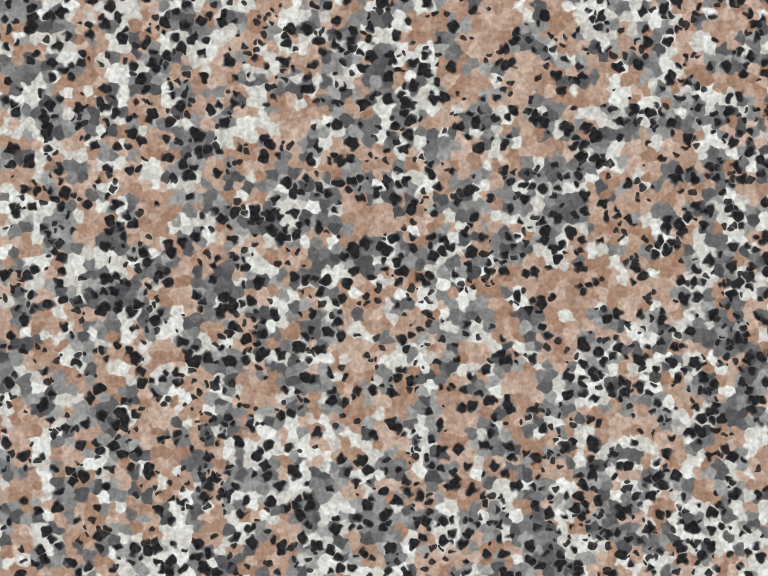
Write a Shadertoy shader that draws this texture.

```glsl
// Polished granite: pink feldspar, white quartz and grey grains under dark mica.
// Soft Voronoi cells take their mineral from gradient noise, so that grains cluster;
// a second jittered grid scatters the mica specks, and fine noise mottles the stone.

vec3 hash3(vec2 p) {
    vec3 q = fract(p.xyx * vec3(0.1031, 0.1030, 0.0973));
    q += dot(q, q.yxz + 33.33);
    return fract((q.xxy + q.yzz) * q.zyx);
}

float cornerSlope(vec2 cell, vec2 offset) {
    return dot(hash3(cell + 71.0).xy * 2.0 - 1.0, offset);
}

float gradientNoise(vec2 p) {
    vec2 i = floor(p), f = fract(p);
    vec2 u = f * f * f * (f * (f * 6.0 - 15.0) + 10.0);
    vec2 e = vec2(1.0, 0.0);
    return mix(mix(cornerSlope(i, f), cornerSlope(i + e, f - e), u.x),
               mix(cornerSlope(i + e.yx, f - e.yx), cornerSlope(i + 1.0, f - 1.0), u.x), u.y);
}

// Clustered fields, read at positions in canvas heights
float pinkField(vec2 p) {
    return gradientNoise(p * 17.0 + 5.0) + 0.45 * gradientNoise(p * 5.0 + 40.0);
}

float paleField(vec2 p) {
    return gradientNoise(p * 21.0 + 90.0) + 0.35 * gradientNoise(p * 6.0 + 130.0);
}

vec3 mineralColor(vec2 site, vec3 rnd) {
    if (pinkField(site) + 0.5 * (rnd.x - 0.5) > 0.06)
        return mix(vec3(0.62, 0.49, 0.41), vec3(0.78, 0.69, 0.63), rnd.z);
    if (paleField(site) + 0.6 * (rnd.y - 0.5) > 0.06)
        return mix(vec3(0.77, 0.76, 0.73), vec3(0.90, 0.91, 0.89), rnd.z);
    return mix(vec3(0.31, 0.31, 0.32), vec3(0.64, 0.64, 0.63), rnd.z);
}

// Soft Voronoi blend of the mineral grains
vec3 grains(vec2 p) {
    vec2 q = p * 54.0, cell = floor(q);
    vec3 sum = vec3(0.0);
    float total = 0.0;
    for (int y = -1; y <= 1; y++)
    for (int x = -1; x <= 1; x++) {
        vec2 id = cell + vec2(x, y);
        vec2 site = id + 0.1 + 0.8 * hash3(id).xy;
        float weight = exp(-17.0 * length(q - site));
        sum += weight * mineralColor(site / 54.0, hash3(id + 211.0));
        total += weight;
    }
    return sum / total;
}

// Coverage of scattered dark specks, denser away from the pink grains
float specks(vec2 p, float scale, float share) {
    vec2 q = p * scale, cell = floor(q);
    float cover = 0.0;
    for (int y = -1; y <= 1; y++)
    for (int x = -1; x <= 1; x++) {
        vec2 id = cell + vec2(x, y);
        vec2 site = id + hash3(id + scale).xy;
        vec3 rnd = hash3(id + scale + 317.0);
        float chance = share - 0.45 * pinkField(site / scale) - 0.25 * paleField(site / scale);
        float radius = mix(0.28, 0.62, rnd.y);
        float disc = 1.0 - smoothstep(radius - 0.17, radius + 0.17, length(q - site));
        cover = max(cover, disc * step(rnd.x, chance));
    }
    return cover;
}

void mainImage(out vec4 fragColor, in vec2 fragCoord) {
    vec2 p = fragCoord / iResolution.y;

    // Bend the coordinates for ragged grain outlines
    vec2 bend = vec2(gradientNoise(p * 75.0), gradientNoise(p * 75.0 + 50.0));
    vec2 q = p + 0.010 * bend;

    vec3 color = grains(q);

    // Fine crystal mottling
    float mottle = gradientNoise(p * 95.0 + 17.0) + 0.8 * gradientNoise(p * 170.0 + 29.0);
    color *= 1.0 + 0.20 * mottle;

    // Large mica flakes, then small dots
    vec3 mica = vec3(0.14, 0.14, 0.15) + 0.08 * mottle;
    color = mix(color, mica, 0.96 * specks(q, 60.0, 0.24));
    color = mix(color, mica, 0.85 * specks(q + 3.0, 100.0, 0.07));

    fragColor = vec4(clamp(color, 0.0, 1.0), 1.0);
}
```
